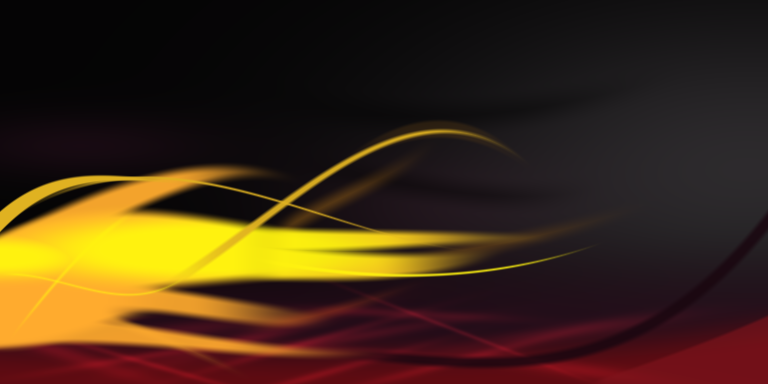
Write a Shadertoy shader that draws this background.

```glsl
// Flowing golden flame ribbons over a dark backdrop with a red, streaked floor.

const vec3 BLACK  = vec3(.018, .016, .018);
const vec3 GREY   = vec3(.175, .165, .175);
const vec3 PLUM   = vec3(.16, .05, .11);
const vec3 RED    = vec3(.46, .055, .085);
const vec3 SHADOW = vec3(.1, .025, .06);
const vec3 RUST   = vec3(.6, .22, .1);
const vec3 BROWN  = vec3(.48, .31, .08);
const vec3 ORANGE = vec3(1, .67, .18);
const vec3 YELLOW = vec3(1, .95, .06);
const vec3 GOLD   = vec3(.88, .7, .13);
const int STREAKS = 16;

vec2 p; // position: x 0..2, y 0..1

float hash(float n) {
    return fract(sin(n * 127.1) * 43758.5);
}

// Cubic through four heights in percent, evenly spaced over t = 0..1.
float curve(vec4 y, float t) {
    float u = 3. * t, a = u - 1., b = u - 2., c = u - 3.;
    vec4 w = vec4(-a * b * c, 3. * u * b * c, -3. * u * a * c, u * a * b);
    return dot(y, w) / 600.;
}

// Fades in and out over the given fractions of a span.
float ends(float t, vec2 fade) {
    return smoothstep(0., fade.x, t) * smoothstep(0., fade.y, 1. - t);
}

// Soft area between two curves; span holds the first and last x.
float band(vec2 span, vec4 top, vec4 low, float soft, vec2 fade) {
    float t = (p.x - span.x) / (span.y - span.x), c = clamp(t, 0., 1.);
    float upper = smoothstep(-soft, soft, curve(top, c) - p.y);
    return upper * smoothstep(-soft, soft, p.y - curve(low, c)) * ends(t, fade);
}

// Line along a curve; width holds the half widths at both ends.
float stroke(vec2 span, vec4 y, vec2 width, float soft, vec2 fade) {
    float len = span.y - span.x, t = (p.x - span.x) / len, c = clamp(t, 0., 1.);
    float slope = (curve(y, c + .01) - curve(y, c - .01)) / (.02 * len);
    float d = abs(p.y - curve(y, c)) * inversesqrt(1. + slope * slope);
    float w = mix(width.x, width.y, c), blur = soft + 1. / iResolution.y;
    return (1. - smoothstep(w - blur, w + blur, d)) * ends(t, fade);
}

float glow(vec2 center, vec2 size) {
    vec2 q = (p - center) / size;
    return exp(-dot(q, q));
}

void paint(inout vec3 col, vec3 tint, float amount) {
    col = mix(col, tint, amount);
}

vec3 backdrop() {
    vec3 col = mix(BLACK, GREY, glow(vec2(1.95, .56), vec2(.85, .42)));
    col += PLUM * .45 * glow(vec2(.2, .62), vec2(.35, .08));
    col += PLUM * .35 * glow(vec2(1.1, .45), vec2(.4, .16));
    // Broad dark waves
    col *= 1. - .4 * stroke(vec2(.6, 1.8), vec4(78, 70, 72, 82), vec2(.03, .02), .035, vec2(.4));
    col *= 1. - .4 * stroke(vec2(.7, 1.6), vec4(58, 53, 49, 52), vec2(.02), .03, vec2(.4));
    return mix(col, PLUM, .75 * smoothstep(.42, .14, p.y));
}

void redFloor(inout vec3 col) {
    float edge = curve(vec4(9, 7.5, 8.5, 15), p.x * .5);
    paint(col, RED * .8, 1. - smoothstep(-.07, .07, p.y - edge));
    // Scattered slanting light streaks
    for (int i = 0; i < STREAKS; i++) {
        float n = float(i);
        vec2 q = p - vec2(2. * hash(n + 1.), .01 + .19 * hash(n + 31.));
        float slope = mix(-.4, .35, hash(n + 61.));
        float d = (q.y - slope * q.x) / mix(.006, .022, hash(n + 91.));
        col += RED * .32 * exp(-d * d - q.x * q.x * 15.);
    }
    // Corner wedge and dark sweep
    paint(col, RED * 1.05 + .02, .6 * band(vec2(1.53, 2.05), vec4(0, 6, 12.5, 20), vec4(-10), .006, vec2(.1, .01)));
    paint(col, SHADOW, .85 * stroke(vec2(.78, 2.02), vec4(8.3, 5.7, 11.5, 45), vec2(.012, .015), .006, vec2(.25, .01)));
}

void flames(inout vec3 col) {
    // Blurred trails
    paint(col, BROWN, .65 * stroke(vec2(.68, 1.16), vec4(36, 46, 54, 65), vec2(.016, .012), .018, vec2(.2, .6)));
    paint(col, BROWN, .6 * stroke(vec2(1.05, 1.72), vec4(33, 36, 41, 48), vec2(.014, .006), .02, vec2(.3, .7)));
    paint(col, RUST, .6 * stroke(vec2(.6, 1.15), vec4(16, 17, 22, 28), vec2(.015, .004), .012, vec2(.3, .7)));
    paint(col, ORANGE * .8, .7 * stroke(vec2(.22, .66), vec4(19, 14, 8, 1), vec2(.011, .004), .007, vec2(.2, .7)));

    // Overlapping lobes, from the floor upward
    vec2 fade = vec2(.005, .45);
    float core = max(glow(vec2(.55, .35), vec2(.5, .09)), .8 * glow(vec2(0, .33), vec2(.3, .06)));
    vec3 fire = mix(ORANGE, YELLOW, smoothstep(.1, .75, core));
    paint(col, ORANGE, .92 * band(vec2(-.01, 1.02), vec4(19.3, 15.4, 10.4, 8.9), vec4(9.6, 10.4, 7.8, 7.8), .012, fade));
    paint(col, fire, .92 * band(vec2(-.01, .89), vec4(31, 26.6, 22, 17.2), vec4(15.4, 19.8, 16.7, 15.6), .013, fade));
    paint(col, fire, .95 * band(vec2(-.01, .8), vec4(37.5, 49.7, 56.2, 52.6), vec4(29.7, 41.4, 52.3, 52), .016, fade));
    paint(col, fire, band(vec2(-.01, .48), vec4(36, 35, 30, 25), vec4(10, 12, 17, 20), .02, fade));
    paint(col, fire, band(vec2(-.01, 1.09), vec4(38, 44.8, 40, 37.5), vec4(16.7, 24.5, 28, 31.8), .018, fade));

    // Twin tongues around a dark gap
    float upper = band(vec2(.6, 1.46), vec4(40.6, 39.8, 39.3, 38.5), vec4(35, 35, 36.5, 37.5), .012, vec2(.2, .55));
    float lower = band(vec2(.6, 1.33), vec4(37.5, 34.4, 33.6, 35.4), vec4(27.6, 27.3, 28.6, 34.4), .013, vec2(.2, .5));
    paint(col, mix(fire, YELLOW, .4), .95 * max(upper, lower));
}

void ribbons(inout vec3 col) {
    // Tall arch with a faint veil
    paint(col, BROWN, .25 * band(vec2(.85, 1.4), vec4(55, 66.5, 67.5, 55), vec4(53, 62.5, 63.5, 54), .006, vec2(.4)));
    paint(col, GOLD, .95 * stroke(vec2(.39, 1.39), vec4(23.2, 45.8, 64.4, 56.2), vec2(.012, .002), .003, vec2(.25, .3)));
    // Left loop and its long tail
    paint(col, GOLD, band(vec2(-.01, .5), vec4(44, 53.2, 54, 52.8), vec4(38.5, 50.5, 53, 52.3), .004, vec2(.005, .3)));
    paint(col, GOLD, .9 * stroke(vec2(0, 1.25), vec4(41.4, 53.6, 44.3, 34.4), vec2(.004, .0015), .001, vec2(.3, .4)));
    // Low bright arc and fine inner lines
    paint(col, YELLOW, .9 * stroke(vec2(.65, 1.58), vec4(32.8, 28.6, 29.6, 37.2), vec2(.005, .0015), .001, vec2(.15, .3)));
    paint(col, YELLOW, .7 * stroke(vec2(0, .53), vec4(28.5, 26, 23.3, 32), vec2(.002), .002, vec2(.1, .3)));
    paint(col, YELLOW, .6 * stroke(vec2(.02, .36), vec4(11, 25, 37, 45), vec2(.002, .006), .002, vec2(.3)));
}

void mainImage(out vec4 fragColor, in vec2 fragCoord) {
    p = fragCoord / iResolution.xy * vec2(2, 1);
    vec3 col = backdrop();
    redFloor(col);
    flames(col);
    ribbons(col);
    fragColor = vec4(clamp(col, 0., 1.), 1);
}
```
